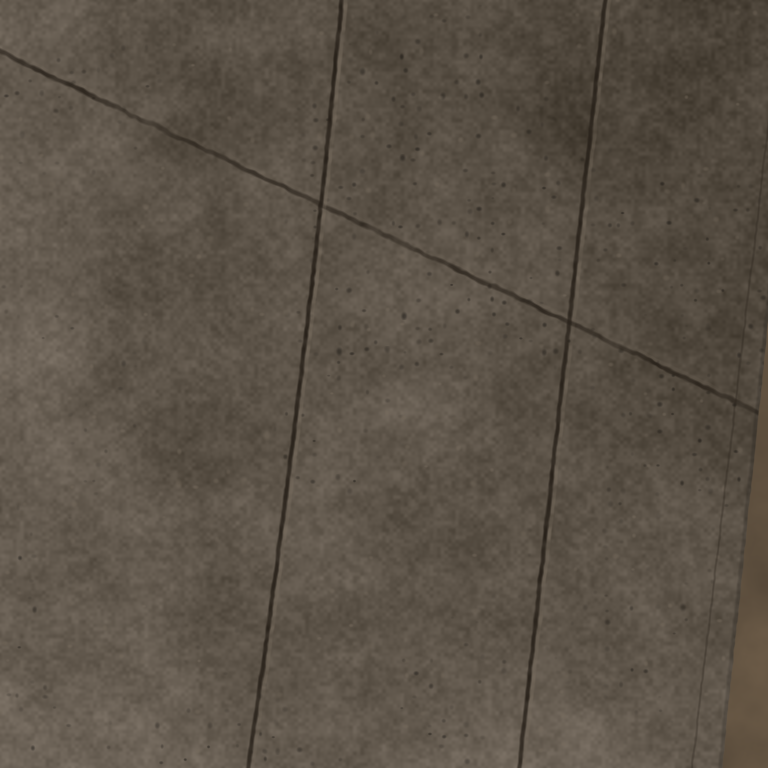
Write a Shadertoy shader that draws this texture.

```glsl
// Worn concrete paving under dim light: two long leaning joints, one diagonal
// cross joint, and a faint seam beside a brown border at the right.
// Layered value noise stains the slabs; hashed cells scatter pits and chips.

const vec3 DARK_STONE   = vec3(0.210, 0.182, 0.142);
const vec3 LIGHT_STONE  = vec3(0.460, 0.420, 0.374);
const vec3 GROOVE_COLOR = vec3(0.150, 0.124, 0.096);
const vec3 RIM_COLOR    = vec3(0.470, 0.425, 0.370);
const vec3 BORDER_COLOR = vec3(0.385, 0.325, 0.255);

const int   JOINT_COUNT   = 2;
const float JOINT_START   = 0.323;   // first joint at the bottom edge
const float JOINT_SPACING = 0.353;
const float JOINT_LEAN    = 0.122;   // sideways shift from bottom to top
const float LEAN_CHANGE   = 0.010;   // lean lost by each further joint
const float JOINT_BOW     = 0.026;
const float JOINT_HALF    = 0.0026;
const float CROSS_HEIGHT  = 0.932;   // cross joint at the left edge
const float CROSS_SLOPE   = -0.475;
const float CROSS_HALF    = 0.0027;
const float SEAM_START    = 0.901;
const float SEAM_LEAN     = 0.119;
const float BORDER_START  = 0.938;
const float BORDER_LEAN   = 0.104;
const float STAIN_AMOUNT  = 0.64;
const float MOTTLE_AMOUNT = 0.36;
const float GRAIN_AMOUNT  = 0.21;
const float PIT_CELLS     = 60.0;
const float CHIP_CELLS    = 44.0;

float hash(vec2 p) {
    return fract(sin(dot(p, vec2(127.1, 311.7))) * 43758.5453);
}

float noise(vec2 p) {
    vec2 i = floor(p), f = fract(p);
    f = f * f * (3.0 - 2.0 * f);
    return mix(mix(hash(i), hash(i + vec2(1, 0)), f.x),
               mix(hash(i + vec2(0, 1)), hash(i + vec2(1, 1)), f.x), f.y);
}

float fbm(vec2 p) {
    float sum = 0.0, weight = 0.5;
    for (int i = 0; i < 5; i++) {
        sum += weight * noise(p);
        p = mat2(1.6, 1.2, -1.2, 1.6) * p + 7.3;
        weight *= 0.5;
    }
    return sum;
}

// Soft round patch
float patchAt(vec2 p, vec2 center, float radius) {
    vec2 d = (p - center) / radius;
    return exp(-dot(d, d));
}

// Soft band centred on distance zero
float band(float d, float halfWidth, float pixel) {
    float soft = max(pixel, halfWidth * 0.7);
    return 1.0 - smoothstep(halfWidth - soft, halfWidth + soft, abs(d));
}

// One jittered, soft speck in some of the grid cells
float specks(vec2 p, float cells, float chance, float maxRadius, float pixel) {
    vec2 cell = floor(p * cells);
    vec2 center = (cell + 0.25 + 0.5 * vec2(hash(cell), hash(cell + 17.0))) / cells;
    float radius = maxRadius * mix(0.4, 1.0, hash(cell + 41.0));
    vec2 offset = (p - center) * vec2(1.0, mix(0.7, 1.5, hash(cell + 57.0)));
    float spot = 1.0 - smoothstep(0.2 * radius, radius + pixel, length(offset));
    return spot * step(hash(cell + 73.0), chance) * mix(0.2, 1.0, hash(cell + 91.0));
}

void mainImage(out vec4 fragColor, in vec2 fragCoord) {
    vec2 p = fragCoord / iResolution.xy;
    float pixel = 1.0 / min(iResolution.x, iResolution.y);

    // Slab tone: falling light, cloudy stains, mottling and fine grain
    float tone = 0.89 - 0.17 * p.x - 0.13 * p.y - 0.40 * p.x * p.y;
    tone += STAIN_AMOUNT * (fbm(p * 4.5 + 3.0) - 0.485);
    tone += MOTTLE_AMOUNT * (fbm(p * 21.0 + 11.0) - 0.485);
    tone -= 0.20 * patchAt(p, vec2(0.41, 0.47), 0.08);
    tone -= 0.13 * patchAt(p, vec2(0.27, 0.44), 0.08);
    tone -= 0.14 * patchAt(p, vec2(0.75, 0.81), 0.09);
    tone += GRAIN_AMOUNT * (noise(p * 210.0) + noise(p * 110.0 + 5.0) - 1.0);
    vec3 color = mix(DARK_STONE, LIGHT_STONE, clamp(tone, 0.0, 1.1));

    // Small pits and pale chips, gathered in clusters
    float cluster = smoothstep(0.3, 0.7, noise(p * 7.0 + 2.0));
    color *= 1.0 - 0.38 * cluster * specks(p, PIT_CELLS, 0.22, 0.0042, pixel);
    color = mix(color, RIM_COLOR, 0.5 * specks(p + 0.37, CHIP_CELLS, 0.12, 0.0050, pixel));

    // Cross joint, worn thin in places
    float wobble = 0.0022 * (noise(p * 45.0) + noise(p * 130.0) - 1.0);
    float cross = (p.y - CROSS_HEIGHT - CROSS_SLOPE * p.x) / length(vec2(1.0, CROSS_SLOPE)) + wobble;
    float wear = 0.6 * noise(vec2(p.x * 20.0, 4.0)) + 0.4 * noise(vec2(p.x * 110.0, 8.0));
    color = mix(color, RIM_COLOR, 0.25 * wear * band(cross - 0.0055, 0.002, pixel));
    color = mix(color, GROOVE_COLOR, mix(0.35, 0.92, wear) * band(cross, CROSS_HALF, pixel));

    // Long joints, dark core with a pale crumbled rim on the right
    for (int i = 0; i < JOINT_COUNT; i++) {
        float n = float(i);
        float x = JOINT_START + JOINT_SPACING * n + (JOINT_LEAN - LEAN_CHANGE * n) * p.y;
        x += JOINT_BOW * (1.0 - n) * p.y * (1.0 - p.y);
        float d = p.x - x + 0.5 * wobble;
        float chipped = noise(vec2(p.y * 110.0, n * 9.0));
        color = mix(color, RIM_COLOR, mix(0.10, 0.65, chipped) * band(d - 0.0056, 0.0022, pixel));
        color = mix(color, GROOVE_COLOR, mix(0.70, 0.97, chipped) * band(d, JOINT_HALF, pixel));
    }

    // Faint seam
    float seam = p.x - SEAM_START - SEAM_LEAN * p.y + 0.5 * wobble;
    color = mix(color, GROOVE_COLOR, 0.32 * band(seam, 0.0013, pixel));

    // Brown border covering the slab edge
    float edge = p.x - BORDER_START - BORDER_LEAN * p.y + 0.5 * wobble;
    vec3 border = BORDER_COLOR * (0.78 + 0.40 * fbm(p * 12.0));
    color *= 1.0 - 0.18 * band(edge, 0.003, pixel);
    color = mix(color, border, smoothstep(-pixel, pixel, edge - 0.002));

    fragColor = vec4(color, 1.0);
}
```
